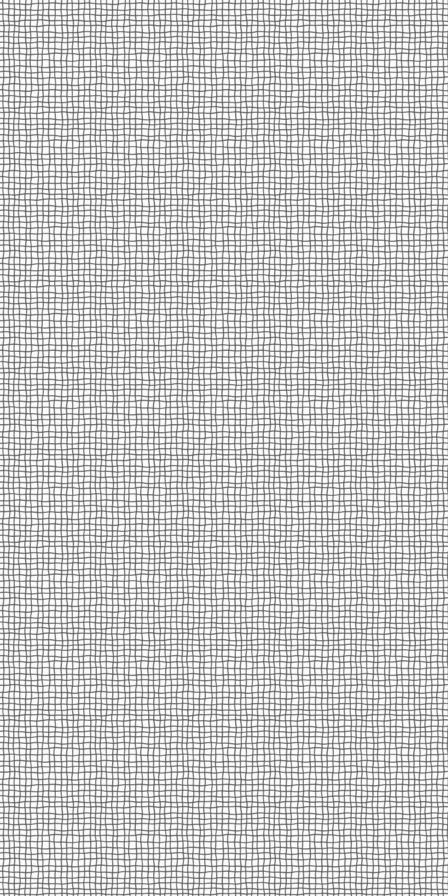
Write a Shadertoy shader that draws this pattern.

```glsl
// Hand-drawn fine mesh: slightly wavy thin grey threads crossing on white, in square repeating tiles.

const float TAU = 6.2831853;
const float THREADS = 15.0; // threads per tile in each direction

float hash(float n) {
    return fract(sin(n * 12.9898 + 4.1) * 43758.5453);
}

// Layered sines with whole frequencies, so each thread closes at the tile edge
float wobble(float t, float id) {
    return 0.07 * sin(TAU * (t + hash(id)))
         + 0.06 * sin(TAU * (2.0 * t + hash(id + 31.0)))
         + 0.04 * sin(TAU * (5.0 * t + hash(id + 67.0)));
}

// Part of a pixel covered by a line of the given half width
float lineCoverage(float dist, float halfWidth, float pixel) {
    return clamp((dist + halfWidth) / pixel + 0.5, 0.0, 1.0)
         - clamp((dist - halfWidth) / pixel + 0.5, 0.0, 1.0);
}

// Two offset pixel windows soften a line without changing its total weight
float softLine(float dist, float halfWidth, float pixel) {
    return 0.5 * (lineCoverage(dist - 0.3 * pixel, halfWidth, pixel)
                + lineCoverage(dist + 0.3 * pixel, halfWidth, pixel));
}

// Light left between parallel threads; spacing is widest at widePhase
float threadGaps(float along, float across, float widePhase, float seed, float pixel) {
    float nearest = floor(across * THREADS);
    float light = 1.0;
    for (int i = -2; i <= 2; i++) {
        float k = nearest + float(i);
        float id = mod(k, THREADS) + seed;
        float spread = 0.1 * sin(TAU * (k / THREADS - widePhase));
        float jitter = 0.2 * (hash(id + 11.0) - 0.5);
        float center = (k + 0.5 + spread + jitter + wobble(along, id)) / THREADS;

        // Uneven pen pressure along each thread
        float pressure = 0.95 + 0.1 * hash(id + 83.0)
                       + 0.08 * sin(TAU * (3.0 * along + hash(id + 47.0)));
        light *= 1.0 - softLine(across - center, 0.0056 * pressure, pixel);
    }
    return light;
}

void mainImage(out vec4 fragColor, in vec2 fragCoord) {
    // Tile units, measured from the upper left
    float tilesAcross = 5.16;
    vec2 p = vec2(fragCoord.x, iResolution.y - fragCoord.y) / iResolution.x * tilesAcross;
    float pixel = tilesAcross / iResolution.x;

    float weft = threadGaps(p.x, p.y, 0.81, 3.0, pixel);
    float warp = threadGaps(p.y, p.x, 0.55, 120.0, pixel);

    vec3 ink = vec3(0.32);
    vec3 paper = vec3(0.985);
    fragColor = vec4(mix(ink, paper, weft * warp), 1.0);
}
```
